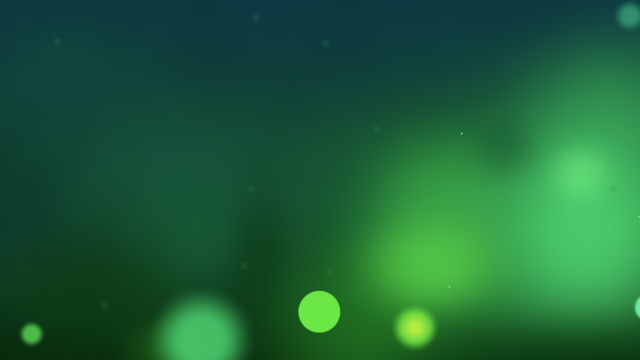
Write a Shadertoy shader that draws this background.

```glsl
// Blurred green light over a dark teal backdrop with drifting haze.
// Soft elliptical glows are layered on a vertical gradient, followed by
// hashed dust motes and a few round bokeh lights near the edges.

const float ASPECT = 16.0 / 9.0;

float hash(vec2 p) {
    vec3 q = fract(vec3(p.xyx) * 0.1031);
    q += dot(q, q.yzx + 33.33);
    return fract((q.x + q.y) * q.z);
}

float noise(vec2 p) {
    vec2 cell = floor(p), f = fract(p);
    f = f * f * (3.0 - 2.0 * f);
    float low = mix(hash(cell), hash(cell + vec2(1, 0)), f.x);
    float high = mix(hash(cell + vec2(0, 1)), hash(cell + vec2(1, 1)), f.x);
    return mix(low, high, f.y);
}

float fbm(vec2 p) {
    float sum = 0.0, weight = 0.5;
    for (int i = 0; i < 3; i++) {
        sum += weight * noise(p);
        p = p * 2.0 + 7.3;
        weight *= 0.5;
    }
    return sum;
}

// Blends a tint in with a soft, flat-topped elliptical falloff.
vec3 glow(vec3 col, vec2 p, vec2 center, vec2 radius, vec3 tint, float strength) {
    float r = length((p - center) / radius);
    return mix(col, tint, strength * exp(-pow(r, 2.5)));
}

// Blends in a disc whose rim is feathered over the given width.
vec3 disc(vec3 col, vec2 p, vec2 center, float radius, float feather, vec3 tint, float strength) {
    float d = length(p - center) - radius;
    return mix(col, tint, strength * (1.0 - smoothstep(-feather, feather, d)));
}

vec3 backdrop(vec2 p) {
    vec3 top = vec3(0.05, 0.215, 0.25);
    vec3 middle = vec3(0.075, 0.29, 0.185);
    vec3 bottom = vec3(0.03, 0.17, 0.045);
    vec3 col = mix(bottom, middle, smoothstep(-0.05, 0.48, p.y));
    col = mix(col, top, smoothstep(0.45, 1.02, p.y));

    // Dim haze and shadows on the left
    col = glow(col, p, vec2(0.0, 0.46), vec2(0.22, 0.28), vec3(0.035, 0.19, 0.16), 0.6);
    col = glow(col, p, vec2(0.22, 0.78), vec2(0.25, 0.2), vec3(0.07, 0.29, 0.25), 0.6);
    col = glow(col, p, vec2(0.53, 0.54), vec2(0.28, 0.22), vec3(0.08, 0.32, 0.23), 0.6);
    col = glow(col, p, vec2(0.54, 0.31), vec2(0.17, 0.14), vec3(0.085, 0.34, 0.19), 0.7);
    col = glow(col, p, vec2(0.24, 0.2), vec2(0.25, 0.13), vec3(0.06, 0.25, 0.09), 0.6);
    col = glow(col, p, vec2(0.73, 0.24), vec2(0.08, 0.19), vec3(0.04, 0.2, 0.085), 0.65);
    return col * (0.92 + 0.18 * fbm(p * 4.0));
}

vec3 greenLight(vec3 col, vec2 p) {
    // Broad spill beneath the brighter centers
    col = glow(col, p, vec2(1.4, 0.32), vec2(0.48, 0.38), vec3(0.13, 0.46, 0.2), 0.8);
    col = glow(col, p, vec2(1.02, 0.1), vec2(0.25, 0.22), vec3(0.13, 0.45, 0.13), 0.8);
    col = glow(col, p, vec2(1.7, 0.64), vec2(0.25, 0.24), vec3(0.19, 0.58, 0.31), 0.85);

    // Central green and right-hand mint masses
    col = glow(col, p, vec2(1.23, 0.42), vec2(0.19, 0.19), vec3(0.22, 0.64, 0.27), 0.85);
    col = glow(col, p, vec2(1.63, 0.36), vec2(0.27, 0.28), vec3(0.3, 0.81, 0.43), 0.93);
    col = glow(col, p, vec2(1.2, 0.26), vec2(0.18, 0.13), vec3(0.33, 0.8, 0.28), 0.85);
    col = glow(col, p, vec2(1.613, 0.514), vec2(0.075), vec3(0.39, 0.88, 0.47), 0.75);

    // Shade along the lower right edge and between the masses
    col = glow(col, p, vec2(1.6, -0.06), vec2(0.4, 0.15), vec3(0.03, 0.2, 0.05), 0.9);
    return glow(col, p, vec2(1.4, 0.6), vec2(0.08, 0.08), vec3(0.09, 0.34, 0.19), 0.45);
}

// One jittered particle in some grid cells: faint motes or tiny sparks.
vec3 dust(vec3 col, vec2 p, float grid, float density, float radius, vec3 tint, float strength) {
    vec2 cell = floor(p * grid);
    vec2 jitter = vec2(hash(cell + 3.1), hash(cell + 8.7));
    vec2 center = (cell + 0.2 + 0.6 * jitter) / grid;
    float present = step(hash(cell + 15.4), density);
    return disc(col, p, center, radius, radius * 0.7, tint, strength * present);
}

vec3 bokeh(vec3 col, vec2 p, float pixel) {
    vec3 lime = vec3(0.42, 0.91, 0.27);
    vec3 mint = vec3(0.28, 0.77, 0.41);
    col = glow(col, p, vec2(0.46, 0.03), vec2(0.1, 0.08), vec3(0.13, 0.42, 0.12), 0.6);
    col = disc(col, p, vec2(0.56, 0.055), 0.105, 0.055, mint, 0.95);
    col = disc(col, p, vec2(0.088, 0.072), 0.027, 0.012, vec3(0.31, 0.76, 0.3), 0.95);
    col = disc(col, p, vec2(0.887, 0.134), 0.058, pixel, lime, 1.0);
    col = disc(col, p, vec2(1.153, 0.09), 0.052, 0.018, vec3(0.38, 0.84, 0.25), 0.95);
    col = glow(col, p, vec2(1.153, 0.09), vec2(0.032), vec3(0.75, 0.94, 0.25), 0.9);
    col = disc(col, p, vec2(1.75, 0.956), 0.032, 0.017, vec3(0.2, 0.59, 0.44), 0.9);
    return disc(col, p, vec2(1.801, 0.146), 0.037, 0.006, vec3(0.45, 0.92, 0.65), 0.95);
}

void mainImage(out vec4 fragColor, in vec2 fragCoord) {
    vec2 p = fragCoord / iResolution.xy * vec2(ASPECT, 1.0);
    float pixel = 1.0 / iResolution.y;
    vec3 col = greenLight(backdrop(p), p);
    col = dust(col, p, 5.0, 0.22, 0.009, vec3(0.2, 0.55, 0.3), 0.22);
    col = dust(col, p + 4.0, 3.5, 0.15, 0.0025, vec3(0.5, 0.95, 0.35), 0.9);
    fragColor = vec4(bokeh(col, p, pixel), 1.0);
}
```
